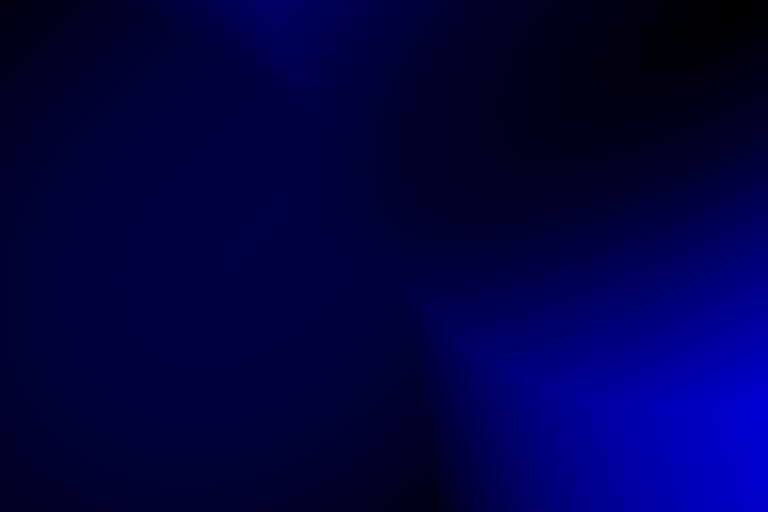
Write a Shadertoy shader that draws this background.

```glsl
// Deep blue abstract backdrop: a dark oval hollow at the upper right, a dim
// glow at the left, and two bright folds at the top and the lower right.
// Soft minima and maxima join the brightness fields into creased gradients.

const vec3 BLUE = vec3(0.0, 0.0, 1.0);
const float CREASE = 0.012;

float softMax(float a, float b, float k) {
    float h = max(k - abs(a - b), 0.0) / k;
    return max(a, b) + 0.25 * k * h * h;
}

float softMin(float a, float b, float k) {
    return -softMax(-a, -b, k);
}

// Coordinates of p along an axis (x) and across it (y).
vec2 toAxes(vec2 p, vec2 center, vec2 axis) {
    vec2 q = p - center;
    return vec2(dot(q, axis), dot(q, vec2(-axis.y, axis.x)));
}

// Brightness rising outward from a tilted oval, wider on its upper side.
float hollow(vec2 p, vec2 center, vec2 axis, vec3 radii) {
    vec2 q = toAxes(p, center, normalize(axis));
    float across = q.y > 0.0 ? radii.y : radii.z;
    float r = length(q / vec2(radii.x, across));
    return 0.17 * r + 0.16 * max(r - 1.0, 0.0);
}

// Dim glow that fades across its axis and toward the lower left end.
float dimGlow(vec2 p, vec2 center, vec2 axis, float level) {
    vec2 q = toAxes(p, center, normalize(axis));
    q.x = min(q.x, 0.0);
    return level - dot(q * q, vec2(0.315, 0.459));
}

// Signed rightward distance from a slanted line meeting the given height.
float slant(vec2 p, float slope, float height) {
    return p.x + slope * (p.y - height);
}

void mainImage(out vec4 fragColor, in vec2 fragCoord) {
    vec2 p = fragCoord / iResolution.xy * vec2(1.5, 1.0);

    // Left glow and the faces of the two folds
    float glow = max(dimGlow(p, vec2(0.449, 0.492), vec2(1.0), 0.265), 0.04);
    float topFold = 0.22 + 0.87 * (slant(p, 1.07, 1.0) - 0.3125);
    float sideFold = 1.0 - exp((0.469 - slant(p, 0.35, 1.0)) / 0.43);
    float folds = softMax(topFold, sideFold, CREASE);

    // The hollow limits the other fields and forms the opposite fold faces
    float dark = hollow(p, vec2(1.445, 0.98), vec2(-0.87, -0.5),
                        vec3(0.742, 0.234, 0.352));
    // Positive across-axis values lie toward the lower right
    float light = softMin(dark, softMax(glow, folds, CREASE), CREASE);

    fragColor = vec4(BLUE * clamp(light, 0.0, 1.0), 1.0);
}
```
